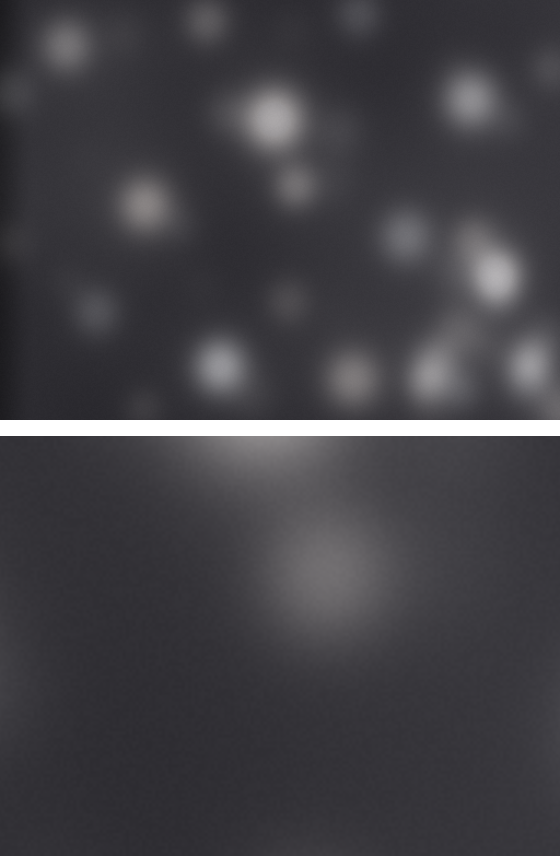
Top: the whole. Bottom: its middle third, enlarged.
A Shadertoy shader for this background:

```glsl
// Soft out-of-focus lights scattered over a dark, slightly grainy backdrop.

const ivec2 LIGHT_GRID     = ivec2(7, 5);  // columns and rows of scattered lights
const int   RANK_STEP      = 16;           // coprime with the light count
const int   CLUSTER_COUNT  = 11;           // extra lights near the lower right
const vec2  CLUSTER_CENTER = vec2(0.84, 0.22);
const vec2  CLUSTER_SIZE   = vec2(0.36, 0.44);
const float DIM_RADIUS     = 0.054;        // in canvas heights
const float BRIGHT_RADIUS  = 0.066;
const float LIGHT_STRETCH  = 1.06;         // height over width
const float PROFILE_POWER  = 1.08;         // above 1 flattens the core
const float HALO_SCALE     = 2.1;          // halo radius over light radius
const float HALO_GLOW      = 0.10;
const float DIM_GLOW       = 0.13;         // linear part of the strengths
const float PEAK_GLOW      = 0.43;         // steep part of the strengths
const float GLOW_FALLOFF   = 5.0;          // higher leaves fewer bright lights
const float JITTER         = 0.85;
const vec3  BACK_LEFT      = vec3(0.180, 0.176, 0.196);
const vec3  BACK_RIGHT     = vec3(0.214, 0.209, 0.231);
const vec3  WARM_LIGHT     = vec3(1.00, 0.95, 0.88);
const vec3  COOL_LIGHT     = vec3(0.965, 0.985, 0.985);
const float EDGE_SHADE     = 0.60;
const float EDGE_WIDTH     = 0.085;
const float MOTTLE_SCALE   = 3.3;
const float MOTTLE_AMOUNT  = 0.060;
const float GRAIN_SCALE    = 384.0;        // grains per canvas height
const float GRAIN_AMOUNT   = 0.014;

vec2 hash22(vec2 p) {
    vec3 q = fract(p.xyx * vec3(0.1031, 0.1030, 0.0973));
    q += dot(q, q.yzx + 33.33);
    return fract((q.xx + q.yz) * q.zy);
}

float valueNoise(vec2 p) {
    vec2 cell = floor(p);
    vec2 f = fract(p);
    f = f * f * (3.0 - 2.0 * f);
    float low  = mix(hash22(cell).x, hash22(cell + vec2(1, 0)).x, f.x);
    float high = mix(hash22(cell + vec2(0, 1)).x, hash22(cell + vec2(1, 1)).x, f.x);
    return mix(low, high, f.y);
}

// Blurred disc inside a faint wide halo; stronger lights bloom larger.
vec3 softLight(vec2 offset, float glow, vec2 rnd) {
    offset.y /= LIGHT_STRETCH;
    float radius = mix(DIM_RADIUS, BRIGHT_RADIUS, smoothstep(0.1, 0.5, glow));
    radius *= mix(0.88, 1.12, rnd.x);
    float d = dot(offset, offset) / (radius * radius);
    float core = exp(-pow(d, PROFILE_POWER));
    float halo = exp(-d / (HALO_SCALE * HALO_SCALE));
    return mix(WARM_LIGHT, COOL_LIGHT, rnd.y) * glow * mix(core, halo, HALO_GLOW);
}

// Jittered grid; shuffled ranks give a fixed spread of strengths.
vec3 scatteredLights(vec2 p, vec2 extent) {
    vec3 sum = vec3(0.0);
    int count = LIGHT_GRID.x * LIGHT_GRID.y;
    for (int i = 0; i < count; i++) {
        vec2 cell = vec2(i % LIGHT_GRID.x, i / LIGHT_GRID.x);
        vec2 shift = (hash22(cell + 11.7) - 0.5) * JITTER;
        vec2 center = (cell + 0.5 + shift) / vec2(LIGHT_GRID) * extent;
        float rank = (float((i * RANK_STEP) % count) + 0.5) / float(count);
        float glow = DIM_GLOW * rank + PEAK_GLOW * pow(rank, GLOW_FALLOFF);
        sum += softLight(p - center, glow, hash22(cell + 47.3));
    }
    return sum;
}

// Denser group of dimmer, overlapping lights.
vec3 clusteredLights(vec2 p, vec2 extent) {
    vec3 sum = vec3(0.0);
    for (int i = 0; i < CLUSTER_COUNT; i++) {
        vec2 seed = vec2(float(i) + 3.1, 81.9);
        vec2 place = CLUSTER_CENTER + (hash22(seed) - 0.5) * CLUSTER_SIZE;
        float glow = mix(0.04, 0.24, (float(i) + 0.5) / float(CLUSTER_COUNT));
        sum += softLight(p - place * extent, glow, hash22(seed + 29.4));
    }
    return sum;
}

void mainImage(out vec4 fragColor, in vec2 fragCoord) {
    vec2 p = fragCoord / iResolution.y;
    vec2 extent = vec2(iResolution.x / iResolution.y, 1.0);

    // Backdrop with broad mottling and a shaded left edge
    vec3 color = mix(BACK_LEFT, BACK_RIGHT, p.x / extent.x);
    color += MOTTLE_AMOUNT * (valueNoise(p * MOTTLE_SCALE + 5.2) - 0.5);
    color *= mix(EDGE_SHADE, 1.0, smoothstep(-0.02, EDGE_WIDTH, p.x));

    // Lights, compressed only where they pile up
    vec3 glow = scatteredLights(p, extent) + clusteredLights(p, extent);
    color += min(glow, 0.4) + 0.7 * max(glow - 0.4, 0.0);

    // Fine grain, with lattice points on grain centres
    color += GRAIN_AMOUNT * (valueNoise(p * GRAIN_SCALE + 0.5) - 0.5);
    fragColor = vec4(clamp(color, 0.0, 1.0), 1.0);
}
```
